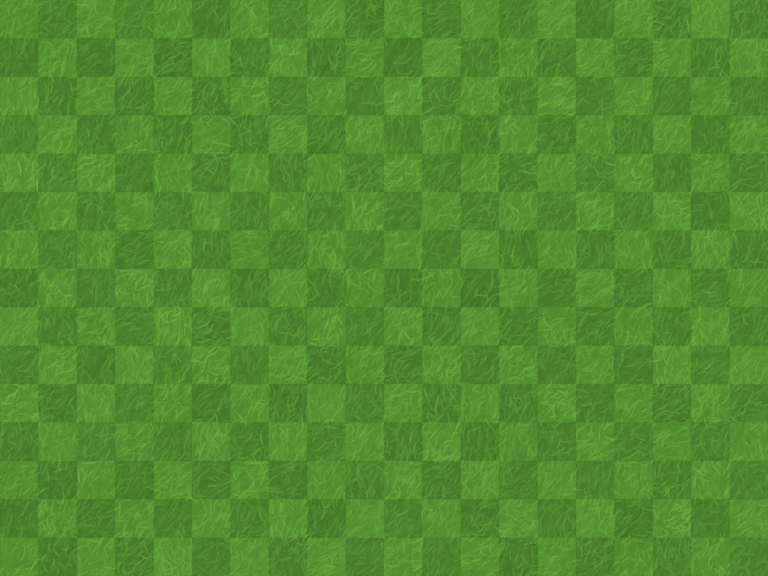
Write a WebGL 1 fragment shader that draws this texture.

```glsl
precision highp float;

uniform vec2 u_resolution;

vec2 hash2(vec2 p) {
  vec3 q = fract(p.xyx * vec3(0.1031, 0.1030, 0.0973));
  q += dot(q, q.yzx + 33.33);
  return fract((q.xx + q.yz) * q.zy);
}

float cornerSlope(vec2 cell, vec2 offset) {
  return dot(hash2(cell + 71.0) * 2.0 - 1.0, offset);
}

float gradientNoise(vec2 p) {
  vec2 i = floor(p);
  vec2 f = p - i;
  vec2 u = f * f * f * (f * (f * 6.0 - 15.0) + 10.0);
  vec2 e = vec2(1.0, 0.0);
  float low = mix(cornerSlope(i, f), cornerSlope(i + e, f - e), u.x);
  float high = mix(cornerSlope(i + e.yx, f - e.yx), cornerSlope(i + 1.0, f - 1.0), u.x);
  return mix(low, high, u.y);
}

// Coverage of one curved, tapered blade centred at the origin
float bladeMask(vec2 p, float angle, float halfLength, float bend, float blur) {
  float c = cos(angle);
  float s = sin(angle);
  vec2 q = vec2(c * p.x + s * p.y, c * p.y - s * p.x);
  float along = q.x / halfLength;
  float across = abs(q.y - bend * (along * along - 0.4));
  float halfWidth = 0.1 * (1.0 - 0.6 * along * along);
  float tips = 1.0 - smoothstep(0.8, 1.0, abs(along));
  return tips * (1.0 - smoothstep(halfWidth - blur, halfWidth + blur, across));
}

// Layers of overlapping blades: x is tone, y is warmth
vec2 grass(vec2 p, float pixel) {
  vec2 look = vec2(-0.1 + 0.25 * gradientNoise(p * 5.0), 0.0);
  for (int layer = 0; layer < 6; layer++) {
    float depth = float(layer);
    vec2 shift = vec2(0.37, 0.61) * depth;
    vec2 g = p * 4.0 + shift;
    for (int y = -1; y <= 1; y++) {
      for (int x = -1; x <= 1; x++) {
        vec2 cell = floor(g) + vec2(float(x), float(y));
        vec2 seed = cell + depth * 113.0 + 19.0;
        vec2 place = hash2(seed);
        vec2 form = hash2(seed + 257.3);
        vec2 shade = hash2(seed + 431.7);
        vec2 tile = floor((cell + 0.5 - shift) / 4.0);
        float stray = form.x * 2.0 - 1.0;
        float lean = 1.0 + 0.9 * (hash2(tile + 53.0).x - 0.5)
                   + 0.4 * stray + 0.9 * stray * stray * stray;
        float mask = bladeMask(g - cell - place, lean, 0.5 + 0.4 * form.y,
                               0.5 * (shade.y - 0.5), max(2.8 * pixel, 0.03));
        float tone = 0.75 * (shade.x - 0.46) + 0.02 * depth;
        float warmth = smoothstep(0.8, 1.0, shade.x) * shade.y;
        look = mix(look, vec2(tone, warmth), 0.65 * mask);
      }
    }
  }
  return look;
}

void main() {
  // Fifteen tiles down, twenty across at 4:3
  float pixel = 15.0 / u_resolution.y;
  vec2 p = gl_FragCoord.xy * pixel;
  vec2 tile = floor(p);
  vec2 f = p - tile;

  // Mown checker with smooth seams
  vec2 edge = min(f, 1.0 - f);
  float seam = min(edge.x, edge.y);
  float side = 1.0 - 2.0 * mod(tile.x + tile.y, 2.0);
  float checker = side * smoothstep(-pixel, pixel, seam);

  // Uneven growth between tiles and across the lawn
  vec2 growth = hash2(tile + 7.0) - 0.5;
  float tone = 0.45 + 0.14 * checker + 0.07 * growth.x;
  tone += 0.08 * gradientNoise(p * 0.35);
  tone -= 0.03 * (1.0 - smoothstep(0.0, 0.06, seam));

  vec2 blades = grass(p, pixel);
  tone += blades.x * (0.95 + 0.3 * growth.y);

  vec3 shadowGreen = vec3(0.25, 0.44, 0.15);
  vec3 sunlitGreen = vec3(0.41, 0.67, 0.235);
  vec3 color = mix(shadowGreen, sunlitGreen, clamp(tone, -0.1, 1.15));
  color += blades.y * vec3(0.035, 0.01, 0.015);
  gl_FragColor = vec4(color, 1.0);
}
```
